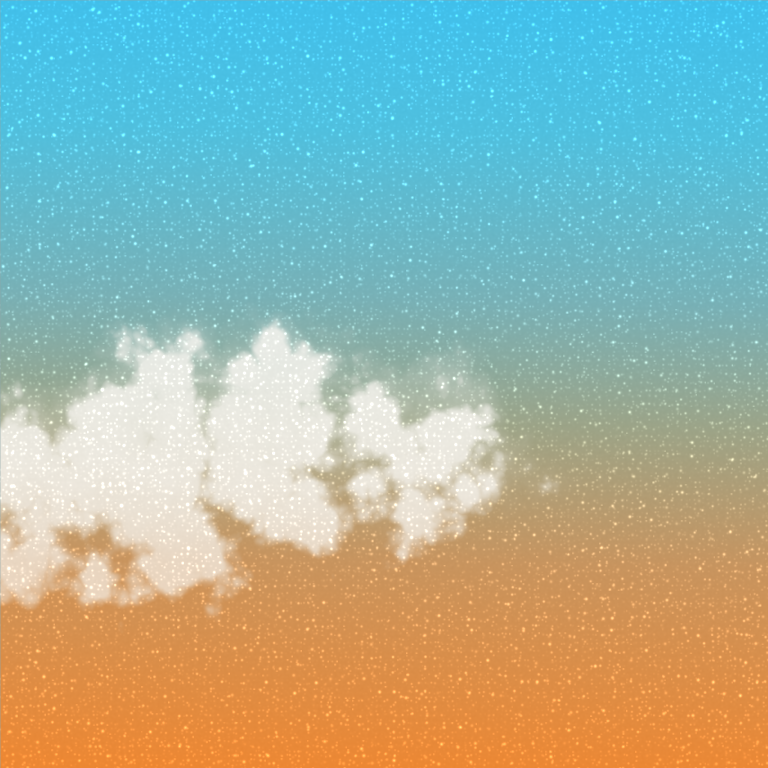
Write a WebGL 2 fragment shader that draws this background.

```glsl
#version 300 es
precision highp float;
uniform vec2 u_resolution;
out vec4 fragColor;

vec2 hash2(vec2 p) {
  vec3 q = fract(p.xyx * vec3(0.1031, 0.1030, 0.0973));
  q += dot(q, q.yzx + 33.33);
  return fract((q.xx + q.yz) * q.zy);
}

float gradientNoise(vec2 p) {
  vec2 i = floor(p), f = fract(p);
  vec2 w = f * f * f * (f * (f * 6.0 - 15.0) + 10.0);
  vec2 e = vec2(1, 0);
  float a = dot(hash2(i) * 2.0 - 1.0, f);
  float b = dot(hash2(i + e) * 2.0 - 1.0, f - e);
  float c = dot(hash2(i + e.yx) * 2.0 - 1.0, f - e.yx);
  float d = dot(hash2(i + 1.0) * 2.0 - 1.0, f - 1.0);
  return mix(mix(a, b, w.x), mix(c, d, w.x), w.y);
}

float fbm(vec2 p) {
  float sum = 0.0, amp = 0.5;
  for (int i = 0; i < 4; i++) {
    sum += amp * gradientNoise(p);
    p = p * 2.03 + 17.1;
    amp *= 0.5;
  }
  return sum;
}

// Rounded bumps: high at cell centres, low in the creases
float puffs(vec2 p) {
  vec2 i = floor(p);
  float nearest = 2.0;
  for (int y = -1; y <= 1; y++)
    for (int x = -1; x <= 1; x++) {
      vec2 cell = i + vec2(x, y);
      nearest = min(nearest, length(cell + hash2(cell) - p));
    }
  return 0.5 - nearest;
}

float ramp(float a, float b, float x) { return clamp((x - a) / (b - a), 0.0, 1.0); }

vec3 skyColor(float y) {
  vec3 c = mix(vec3(0.925, 0.53, 0.20), vec3(0.78, 0.58, 0.37), ramp(0.0, 0.27, y));
  c = mix(c, vec3(0.61, 0.64, 0.53), ramp(0.27, 0.45, y));
  c = mix(c, vec3(0.47, 0.69, 0.71), ramp(0.45, 0.61, y));
  c = mix(c, vec3(0.31, 0.75, 0.87), ramp(0.61, 0.83, y));
  return mix(c, vec3(0.25, 0.75, 0.92), ramp(0.83, 1.0, y));
}

// Smooth union of an elliptical mass with the body, positive inside
float lobe(float body, vec2 p, vec2 center, vec2 radius) {
  float f = (1.0 - length((p - center) / radius)) * min(radius.x, radius.y);
  float h = max(0.02 - abs(body - f), 0.0) / 0.02;
  return max(body, f) + h * h * 0.005;
}

float cloudBody(vec2 p) {
  float f = lobe(-1.0, p, vec2(0.03, 0.39), vec2(0.10, 0.09));
  f = lobe(f, p, vec2(0.04, 0.27), vec2(0.075, 0.045));
  f = lobe(f, p, vec2(0.13, 0.255), vec2(0.042, 0.04));
  f = lobe(f, p, vec2(0.19, 0.40), vec2(0.13, 0.115));
  f = lobe(f, p, vec2(0.21, 0.515), vec2(0.065, 0.055));
  f = lobe(f, p, vec2(0.235, 0.285), vec2(0.08, 0.065));
  f = lobe(f, p, vec2(0.34, 0.42), vec2(0.10, 0.12));
  f = lobe(f, p, vec2(0.37, 0.50), vec2(0.07, 0.07));
  f = lobe(f, p, vec2(0.40, 0.315), vec2(0.058, 0.042));
  f = lobe(f, p, vec2(0.50, 0.435), vec2(0.062, 0.07));
  f = lobe(f, p, vec2(0.54, 0.33), vec2(0.045, 0.045));
  f = lobe(f, p, vec2(0.585, 0.43), vec2(0.052, 0.075));
  f = lobe(f, p, vec2(0.645, 0.385), vec2(0.045, 0.04));
  return lobe(f, p, vec2(0.52, 0.385), vec2(0.13, 0.04));
}

// Scattered glints, one per grid cell
float dust(vec2 p, float cells, float size) {
  vec2 g = p * cells, id = floor(g);
  vec2 offset = (fract(g) - 0.2 - 0.6 * hash2(id)) / (cells * size);
  float glow = hash2(id + 71.0).x;
  return exp(-dot(offset, offset)) * glow * glow * glow;
}

void main() {
  vec2 uv = gl_FragCoord.xy / u_resolution;
  vec3 col = skyColor(uv.y + 0.02 * (uv.x - 0.5));

  // Cloud: broad masses broken up by warped puffs
  vec2 p = uv + 0.022 * vec2(fbm(uv * 16.0), fbm(uv * 16.0 + 40.0));
  float detail = 0.055 * puffs(p * 15.0) + 0.028 * puffs(p * 31.0 + 5.0)
               + 0.014 * puffs(p * 63.0 + 9.0) + 0.025 * fbm(uv * 24.0);
  float body = cloudBody(p);
  float density = min(body, 0.05) + detail;
  float cover = smoothstep(-0.008, 0.036, density);
  float haze = smoothstep(-0.03, 0.03, body + 0.6 * detail + 0.03 * fbm(uv * 9.0));
  float alpha = max(cover, 0.4 * haze * smoothstep(0.25, 0.5, uv.y));
  alpha *= mix(0.66, 0.84, smoothstep(0.24, 0.40, uv.y)) + 0.9 * min(detail, 0.03);
  col = mix(col, vec3(0.97, 0.96, 0.94), clamp(alpha, 0.0, 0.9));

  // Dust and soft grain
  float specks = 0.6 * dust(uv, 48.0, 0.0019) + 0.42 * dust(uv + 3.1, 97.0, 0.0016)
               + 0.22 * dust(uv + 7.7, 171.0, 0.0014);
  col += specks * (0.25 + 0.55 * col);
  col += 0.012 * gradientNoise(uv * 230.0);

  // Thin worn rim on the left and top
  float rim = min(uv.x, 1.0 - uv.y);
  col = mix(col, vec3(0.55, 0.65, 0.66), 0.35 * (1.0 - smoothstep(0.0005, 0.002, rim)));
  fragColor = vec4(clamp(col, 0.0, 1.0), 1.0);
}
```
